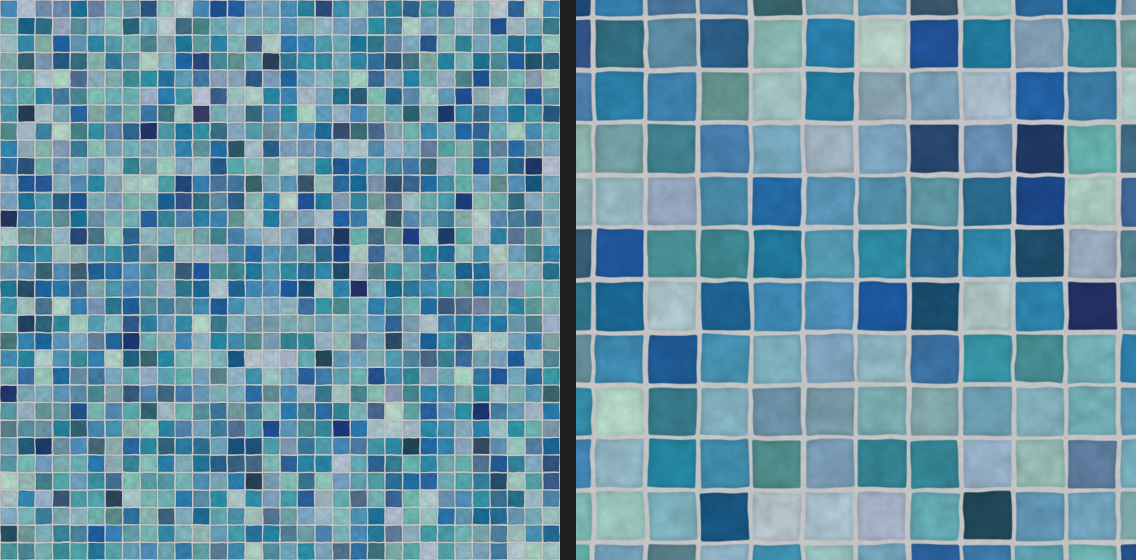
Left, the full canvas; right, a detail of the centre.
Give the GLSL for this texture, as a WebGL 1 fragment shader.

```glsl
precision highp float;
// Mosaic of 32 x 32 small glass tiles in pale aqua, teal and navy on light grout.
// Each tile hashes its own tone, greyness, hue and tilt; value noise roughens
// the edges and clouds the glaze.

uniform vec2 u_resolution;

float hash(vec2 p) {
  vec3 q = fract(vec3(p.xyx) * 0.1031);
  q += dot(q, q.yzx + 33.33);
  return fract((q.x + q.y) * q.z);
}

float noise(vec2 p) {
  vec2 i = floor(p);
  vec2 f = fract(p);
  f = f * f * (3.0 - 2.0 * f);
  return mix(mix(hash(i), hash(i + vec2(1.0, 0.0)), f.x),
             mix(hash(i + vec2(0.0, 1.0)), hash(i + 1.0), f.x), f.y);
}

float roundedBox(vec2 p, vec2 halfSize, float radius) {
  vec2 d = abs(p) - halfSize + radius;
  return length(max(d, 0.0)) + min(max(d.x, d.y), 0.0) - radius;
}

// Glass colour from navy (tone 0) through teal to pale aqua (tone 1).
vec3 glass(float tone) {
  vec3 c = mix(vec3(0.10, 0.22, 0.42), vec3(0.10, 0.38, 0.59), smoothstep(0.05, 0.22, tone));
  c = mix(c, vec3(0.16, 0.51, 0.66), smoothstep(0.20, 0.42, tone));
  c = mix(c, vec3(0.43, 0.66, 0.71), smoothstep(0.38, 0.66, tone));
  return mix(c, vec3(0.69, 0.79, 0.78), smoothstep(0.62, 0.98, tone));
}

void main() {
  vec2 p = gl_FragCoord.xy / u_resolution * 32.0;
  float pixel = 32.0 / min(u_resolution.x, u_resolution.y);
  vec2 id = floor(p);
  vec2 local = fract(p) - 0.5;

  // Tile outline: small shift, tilt and wavering hand-cut edges.
  vec2 shift = vec2(hash(id + 11.3), hash(id + 27.7)) - 0.5;
  float tilt = (hash(id + 41.9) - 0.5) * 0.06;
  vec2 q = local - shift * 0.025;
  q += tilt * vec2(-q.y, q.x);
  q += (vec2(noise(p * 3.0 + 70.0), noise(p * 3.0 + 190.0)) - 0.5) * 0.035;
  float d = roundedBox(q, vec2(0.457), 0.04);

  // Per-tile colour.
  float tone = 0.5 * (hash(id + 3.1) + hash(id + 58.6)) + 0.02;
  vec3 tile = glass(tone);
  float luma = dot(tile, vec3(0.30, 0.59, 0.11));
  float grey = hash(id + 83.2);
  tile = mix(tile, luma * vec3(0.96, 1.01, 1.04), 0.65 * grey * grey);
  tile += (hash(id + 97.4) - 0.5) * vec3(-0.02, 0.09, -0.07);

  // Cloudy glaze, fine grain and a slightly darker rim.
  vec2 glaze = p + 13.0 * hash(id + 131.0);
  float cloud = 0.65 * noise(glaze * 3.5) + 0.35 * noise(glaze * 8.0) - 0.5;
  tile *= 1.0 + 0.17 * cloud + 0.03 * (noise(p * 22.0) - 0.5);
  tile *= 1.0 - 0.07 * smoothstep(-0.13, 0.0, d);

  // Grout with faint speckle, blended across a soft edge.
  vec3 grout = vec3(0.765, 0.765, 0.77) + 0.04 * (noise(p * 12.0) - 0.5);
  float soft = 0.6 * pixel + 0.008;
  gl_FragColor = vec4(mix(tile, grout, smoothstep(-soft, soft, d)), 1.0);
}
```
